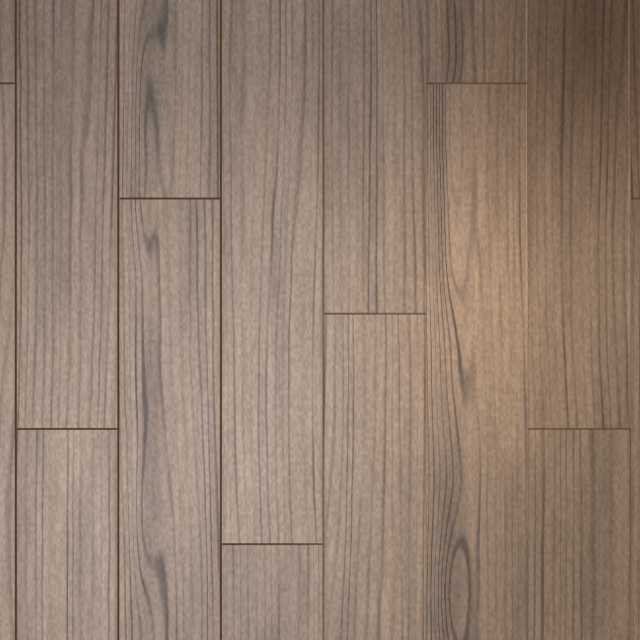
This texture is drawn by a Shadertoy shader. Its source:

```glsl
// Staggered wooden floor boards with fine vertical grain and soft lighting.
// Each column shifts its end joints by a fixed step; noise bends the growth rings,
// and every third column has a dark, looping heart. Seams fade toward the right.

const float BOARD_WIDTH = 0.1602;
const float BOARD_LENGTH = 0.9;
const float FIRST_SEAM = 0.0247;
const float FIRST_JOINT = 0.8698;
const float JOINT_STEP = 0.54;
const float SEAM_HALF_WIDTH = 0.0016;
const float JOINT_HALF_WIDTH = 0.0015;
const float RINGS_PER_BOARD = 12.0;
const float HEART_POSITION = 0.25;
const float HEART_WARP = 4.2;

const vec3 COOL_WOOD = vec3(0.605, 0.530, 0.475);
const vec3 WARM_WOOD = vec3(0.575, 0.480, 0.400);
const vec3 GRAIN_TINT = vec3(0.66, 0.68, 0.72);
const vec3 SEAM_COLOR = vec3(0.27, 0.18, 0.11);
const vec3 GLOW_COLOR = vec3(0.10, 0.068, 0.040);
const vec3 SHEEN_COLOR = vec3(0.085, 0.083, 0.085);

float hash(vec2 p) {
    vec3 q = fract(p.xyx * 0.1031);
    q += dot(q, q.yzx + 33.33);
    return fract((q.x + q.y) * q.z);
}

float noise(vec2 p) {
    vec2 cell = floor(p), f = fract(p);
    f = f * f * (3.0 - 2.0 * f);
    return mix(mix(hash(cell), hash(cell + vec2(1, 0)), f.x),
               mix(hash(cell + vec2(0, 1)), hash(cell + vec2(1, 1)), f.x), f.y);
}

float spot(vec2 p, vec2 center, vec2 radius) {
    vec2 d = (p - center) / radius;
    return exp(-dot(d, d));
}

// Antialiased band around distance zero
float band(float d, float halfWidth, float pixel) {
    return 1.0 - smoothstep(halfWidth - pixel, halfWidth + pixel, abs(d));
}

// Darkness of the growth rings: u runs across the board, y along it
float ringGrain(float u, float y, float column, vec2 seed) {
    float heart = step(1.5, mod(column, 3.0)) * exp(-pow((u - HEART_POSITION) / 0.17, 2.0));
    float phase = u * RINGS_PER_BOARD + 2.4 * noise(vec2(u * 1.5, y * 1.8) + seed)
                + 1.1 * noise(vec2(u * 7.0, y * 1.2) + seed)
                + 0.16 * noise(vec2(u * 9.0, y * 16.0) + seed)
                + heart * HEART_WARP * noise(vec2(u * 2.0, y * 5.5) + seed + 7.0);
    float s = fract(phase);
    float stroke = smoothstep(0.48, 0.80, s) * (1.0 - smoothstep(0.80, 1.0, s));
    float strength = 0.2 + 0.8 * hash(vec2(floor(phase), column) + seed);
    strength *= 0.3 + 0.9 * noise(vec2(u * 8.0, y * 7.0) + seed + 19.0);
    float stain = smoothstep(0.4, 0.85, noise(vec2(u * 5.0, y * 3.0) + seed + 31.0));
    return stroke * strength * (1.0 + 0.5 * heart) + stain * (0.22 + 0.35 * heart);
}

// Large-scale light falling on the floor
vec3 litWood(vec2 p) {
    vec3 color = mix(COOL_WOOD, WARM_WOOD, smoothstep(0.35, 0.95, p.x));
    color += SHEEN_COLOR * spot(p, vec2(0.18, 0.22), vec2(0.32, 0.36));
    color += 0.6 * SHEEN_COLOR * spot(p, vec2(0.50, 0.45), vec2(0.24, 0.40));
    color += GLOW_COLOR * spot(p, vec2(0.76, 0.53), vec2(0.16, 0.28));
    color *= 1.0 - vec3(0.27, 0.32, 0.35) * spot(p, vec2(0.96, 1.0), vec2(0.20, 0.30));
    color *= 1.0 - 0.13 * smoothstep(0.55, 1.0, p.y);
    return color * (1.0 - 0.11 * spot(p, vec2(1.0, 0.0), vec2(0.3, 0.4)));
}

void mainImage(out vec4 fragColor, in vec2 fragCoord) {
    vec2 p = fragCoord / iResolution.xy;
    float pixel = 0.8 / min(iResolution.x, iResolution.y);

    // Board layout
    float across = (p.x - FIRST_SEAM) / BOARD_WIDTH + 1.0;
    float column = floor(across);
    float u = fract(across);
    float along = (p.y - FIRST_JOINT + JOINT_STEP * column) / BOARD_LENGTH;
    float row = floor(along);
    float seamDistance = (u - floor(u + 0.5)) * BOARD_WIDTH;
    float jointDistance = (along - floor(along + 0.5)) * BOARD_LENGTH;
    vec2 seed = vec2(column * 13.7, row * 9.3) + 50.0;

    // Wood tone, rings, fine fibres and pores
    vec3 color = litWood(p);
    color *= 0.98 + 0.04 * hash(seed);
    float grain = ringGrain(u, p.y, column, seed);
    color *= mix(vec3(1.0), GRAIN_TINT, clamp(grain * 0.85, 0.0, 1.0));
    float fibre = noise(vec2(p.x * 190.0, p.y * 14.0) + seed);
    float pores = noise(vec2(p.x * 330.0, p.y * 180.0) + seed);
    color *= 1.01 + 0.09 * (fibre - 0.5) + 0.13 * (pores - 0.5);

    // Seams and end joints, with a pale edge where the seams fade
    float fade = smoothstep(0.30, 0.70, p.x);
    float seam = band(seamDistance, SEAM_HALF_WIDTH, pixel) * mix(0.88, 0.14, fade);
    float joint = band(jointDistance, JOINT_HALF_WIDTH, pixel) * mix(0.82, 0.48, fade);
    float shadow = exp(-abs(seamDistance) / 0.004) * mix(0.16, 0.04, fade);
    color = mix(color, SEAM_COLOR, max(max(seam, joint), shadow));
    float edge = band(seamDistance + 0.003, 0.001, pixel);
    color += 0.10 * edge * smoothstep(0.70, 0.82, p.x) * smoothstep(0.2, 0.8, p.y);

    fragColor = vec4(clamp(color, 0.0, 1.0), 1.0);
}
```
